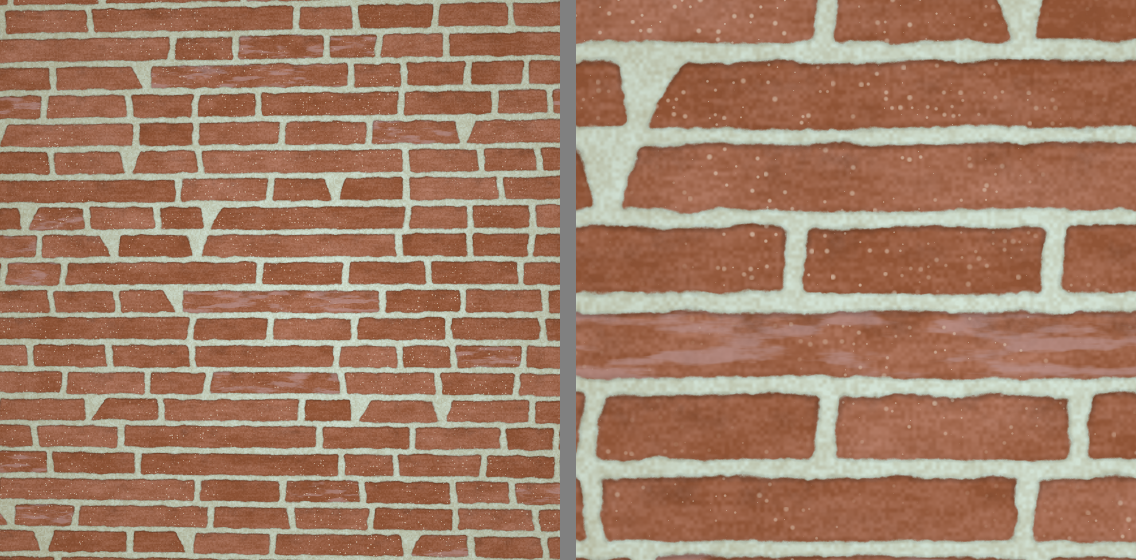
Left, the full canvas; right, a detail of the centre.
Give the GLSL for this texture, as a WebGL 2 fragment shader.

```glsl
#version 300 es
precision highp float;
// Red brick wall with pale sandy mortar: about twenty slightly fanning courses,
// each laid left to right with one long brick among several short ones.
// Joints lean at random, edges are ragged, and faces carry grain and lime stains.
uniform vec2 u_resolution;
out vec4 fragColor;

float hash(vec2 p) {
  vec3 q = fract(p.xyx * vec3(0.1031, 0.1030, 0.0973));
  q += dot(q, q.yzx + 33.33);
  return fract((q.x + q.y) * q.z);
}

float noise(vec2 p) {
  vec2 i = floor(p), f = fract(p);
  f = f * f * (3.0 - 2.0 * f);
  return mix(mix(hash(i), hash(i + vec2(1, 0)), f.x),
             mix(hash(i + vec2(0, 1)), hash(i + vec2(1, 1)), f.x), f.y);
}

float fbm(vec2 p) {
  float sum = 0.0, amp = 0.5;
  for (int i = 0; i < 4; i++) {
    sum += amp * noise(p);
    p = p * 2.03 + 17.1;
    amp *= 0.5;
  }
  return sum / 0.9375;
}

// Course number counted from the top; courses fan out and shrink downwards.
float courseCoord(vec2 p) {
  float depth = 1.0 - p.y;
  depth -= (p.x - 0.5) * 0.031 * (depth - 0.55);
  float step0 = 0.05176, shrink = 0.0001233;
  return (step0 - sqrt(step0 * step0 - 4.0 * shrink * (depth - 0.0326))) / (2.0 * shrink);
}

// x: distance to the nearest upright joint, y: brick number in the course.
vec2 layCourse(float x, float course, float v) {
  float joint = -0.5 * hash(vec2(course, 3.7));
  float longSlot = floor(5.0 * hash(vec2(course, 8.3)));
  float gap = 1.0, brick = 0.0;
  for (int i = 0; i < 15; i++) {
    vec2 id = vec2(float(i) + 21.0, course * 7.0 + 40.0);
    float size = hash(id);
    float lean = hash(id + 50.0) - 0.5;
    float wedge = step(0.86, hash(id + 90.0));
    float center = joint + v * lean * (0.013 + 0.02 * wedge);
    float halfWidth = 0.0058 + 0.016 * wedge * max(0.4 - v, 0.0);
    gap = min(gap, abs(x - center) - halfWidth);
    brick += step(center, x);
    bool isLong = mod(float(i), 5.0) == longSlot;
    joint += isLong ? (size > 0.4 ? 0.36 : 0.25) + 0.02 * lean
                    : mix(0.092, 0.172, size);
  }
  return vec2(gap, brick);
}

void main() {
  vec2 p = gl_FragCoord.xy / u_resolution;
  float pixel = 1.0 / min(u_resolution.x, u_resolution.y);

  // Brick outline with wavy and crumbly edges
  float row = courseCoord(p) + 0.5;
  float course = floor(row) + 5.0;
  float v = fract(row) - 0.5;
  vec2 laid = layCourse(p.x, course, v);
  vec2 id = vec2(laid.y + 3.0, course * 3.0 + 11.0);
  float sag = 0.04 * (hash(id + 5.0) - 0.5);
  vec2 inset = vec2(laid.x, (0.395 - abs(v + sag)) * 0.0497);
  float corner = 0.004;
  float edge = corner - length(max(corner - inset, 0.0));
  edge += 0.0036 * (noise(p * vec2(55.0, 70.0) + id) - 0.5);
  edge += 0.0026 * (fbm(p * 210.0) - 0.5);
  float brickMask = smoothstep(-1.0, 1.0, edge / max(0.0009, 0.8 * pixel));

  // Fired clay: tone per brick, cloudy patches, drag streaks and grain
  float grain = noise(p * 430.0) - 0.5;
  float tone = 0.36 + 0.34 * (hash(id) - 0.5);
  tone += 0.65 * (fbm(p * vec2(22.0, 38.0) + id) - 0.5);
  tone += 0.30 * (noise(p * vec2(45.0, 330.0)) - 0.5) + 0.42 * grain;
  vec3 clay = mix(vec3(0.55, 0.32, 0.205), vec3(0.71, 0.50, 0.42), clamp(tone, 0.0, 1.0));

  // Lime stains on a few bricks
  float stained = step(0.88, hash(id + 31.0));
  float stain = smoothstep(0.47, 0.72, fbm(p * vec2(30.0, 130.0) + id));
  clay = mix(clay, vec3(0.71, 0.57, 0.56), 0.65 * stained * stain);

  // Fine sand specks
  vec2 cell = floor(p * 200.0);
  vec2 speck = vec2(hash(cell), hash(cell + 71.0)) * 0.5 + 0.25;
  float speckSize = 0.32 * hash(cell + 13.0);
  float speckMask = 1.0 - smoothstep(0.4, 1.5, length(fract(p * 200.0) - speck) / max(speckSize, 0.05));
  speckMask *= step(0.80, hash(cell + 37.0)) * smoothstep(0.25, 0.65, fbm(p * 9.0));
  clay = mix(clay, vec3(0.82, 0.73, 0.65), 0.75 * speckMask);

  // Shaded rim, deepest under the upper mortar lip
  float rim = 1.0 - smoothstep(0.0, 0.0045, edge);
  clay *= 1.0 - rim * mix(0.06, 0.22, smoothstep(0.1, -0.3, v));

  // Sandy mortar, paler toward the lit middle and right
  float light = 1.0 - length((p - vec2(0.57, 0.47)) * vec2(1.0, 0.9));
  float sand = 0.9 * light - 0.08 + 0.55 * (fbm(p * 120.0) - 0.5) + 0.55 * grain;
  vec3 mortar = mix(vec3(0.69, 0.69, 0.585), vec3(0.80, 0.86, 0.81), clamp(sand, 0.0, 1.0));
  mortar *= 1.0 - 0.13 * smoothstep(-0.003, 0.0, edge);

  vec3 color = mix(mortar, clay, brickMask);
  color *= 0.92 + 0.12 * light;
  fragColor = vec4(color, 1.0);
}
```
